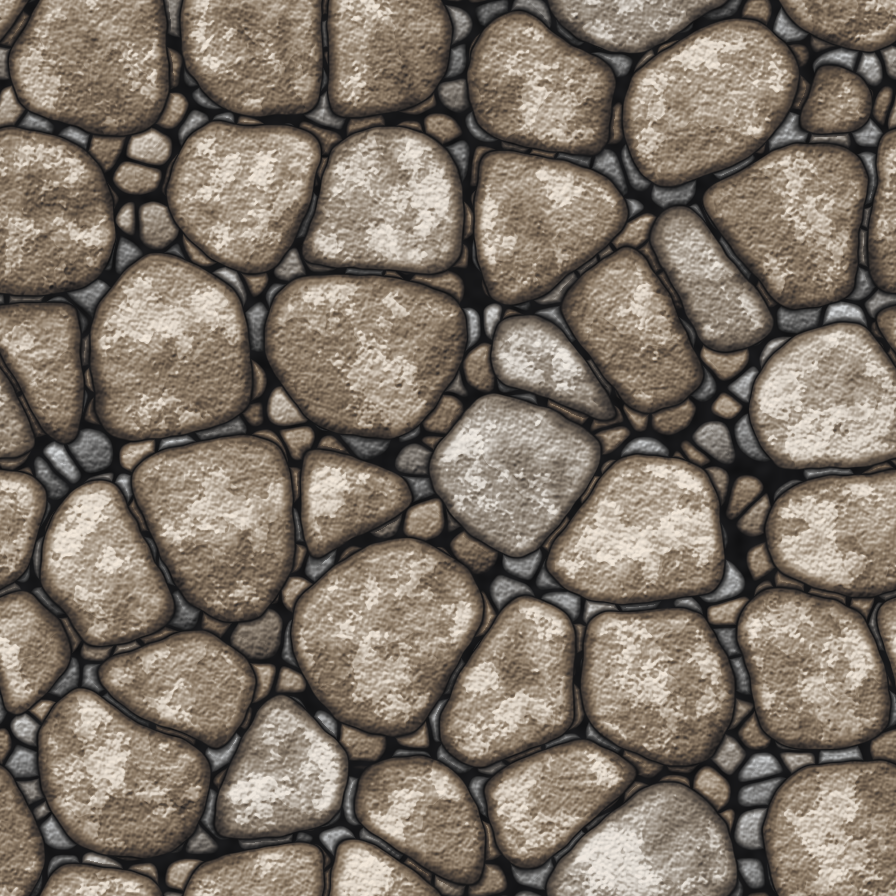
Reproduce this texture procedurally as a WebGL 1 fragment shader.

```glsl
precision highp float;
// Seamless wall of rounded, weathered brown field stones with grey pebbles in dark joints.
uniform vec2 u_resolution;

const float STONES = 6.0;         // stones across the tile
const float PEBBLES = 23.0;       // pebbles across the tile
const float STONE_GAP = 0.0042;   // half width of the joints, in tiles
const float PEBBLE_GAP = 0.0018;
const float JITTER = 0.84;        // scatter of the sites, in cells
const float SIZE_SPREAD = 0.40;   // variation of cell sizes
const float ROUNDING = 0.062;     // corner softness, in cells
const float REACH = 0.70;         // largest stone radius, in cells
const vec2 LIGHT = vec2(-0.28, 0.96);
const vec3 SOIL = vec3(0.085, 0.085, 0.09);
const vec3 UMBER = vec3(0.25, 0.22, 0.20);
const vec3 BROWN = vec3(0.40, 0.34, 0.28);
const vec3 TAN = vec3(0.55, 0.48, 0.40);
const vec3 SAND = vec3(0.69, 0.635, 0.57);
const vec3 CREAM = vec3(0.86, 0.82, 0.77);

vec2 hash2(vec2 c, float seed) {
  vec3 q = fract(c.xyx * vec3(0.1031, 0.1030, 0.0973) + seed * 0.137);
  q += dot(q, q.yzx + 33.33);
  return fract((q.xx + q.yz) * q.zy);
}

// Gradient noise that wraps after a whole number of cells.
float corner(vec2 cell, vec2 offset, float period) {
  return dot(hash2(mod(cell, period), 3.0) * 2.0 - 1.0, offset);
}

float noise(vec2 uv, float period) {
  vec2 p = uv * period, i = floor(p), f = p - i;
  vec2 s = f * f * f * (f * (f * 6.0 - 15.0) + 10.0);
  vec2 e = vec2(1.0, 0.0);
  return mix(mix(corner(i, f, period), corner(i + e, f - e, period), s.x),
             mix(corner(i + e.yx, f - e.yx, period), corner(i + 1.0, f - 1.0, period), s.x), s.y);
}

float fbm(vec2 uv, float period) {
  float sum = 0.0, amp = 0.6;
  for (int i = 0; i < 5; i++) {
    sum += amp * noise(uv, period);
    period *= 2.0;
    uv += 0.37;
    amp *= 0.58;
  }
  return sum;
}

float grain(vec2 uv) {
  return 0.7 * noise(uv, 76.0) + 0.8 * noise(uv + 0.21, 151.0) + 0.7 * noise(uv + 0.47, 239.0);
}

// Site of a cell: position (xy) and size weight (z).
vec3 site(vec2 cell, float count, float seed) {
  vec2 c = mod(cell, count);
  return vec3(cell + 0.5 + JITTER * (hash2(c, seed) - 0.5),
              SIZE_SPREAD * hash2(c, seed + 5.0).x);
}

// Rounded weighted cells: edge distance in tiles (x), offset from the site (yz), random id (w).
vec4 cobbles(vec2 uv, float count, float seed) {
  vec2 p = uv * count, base = floor(p), home = base;
  vec3 own = vec3(0.0);
  float best = 100.0;
  for (int y = -2; y <= 2; y++) for (int x = -2; x <= 2; x++) {
    vec2 cell = base + vec2(x, y);
    vec3 s = site(cell, count, seed);
    float power = dot(p - s.xy, p - s.xy) - s.z;
    if (power < best) { best = power; own = s; home = cell; }
  }
  float sum = exp((length(p - own.xy) - REACH) / ROUNDING);
  for (int y = -2; y <= 2; y++) for (int x = -2; x <= 2; x++) {
    vec3 s = site(base + vec2(x, y), count, seed);
    float span = length(s.xy - own.xy);
    float power = dot(p - s.xy, p - s.xy) - s.z;
    if (span > 0.001) sum += exp((best - power) / (2.0 * span * ROUNDING));
  }
  return vec4(-ROUNDING * log(sum) / count, p - own.xy, hash2(mod(home, count), seed + 9.0).y);
}

// Tone 0 to 5 runs from dark soil to bleached stone.
vec3 palette(float tone, float grey) {
  vec3 c = mix(SOIL, UMBER, clamp(tone, 0.0, 1.0));
  c = mix(c, BROWN, clamp(tone - 1.0, 0.0, 1.0));
  c = mix(c, TAN, clamp(tone - 2.0, 0.0, 1.0));
  c = mix(c, SAND, clamp(tone - 3.0, 0.0, 1.0));
  c = mix(c, CREAM, clamp(tone - 4.0, 0.0, 1.0));
  c *= 1.0 + 0.1 * clamp(tone - 5.0, 0.0, 1.0);
  return mix(c, vec3(dot(c, vec3(0.3, 0.59, 0.11))) * vec3(0.98, 1.0, 1.02), grey);
}

void main() {
  vec2 uv = gl_FragCoord.xy / u_resolution;
  float pixel = 1.0 / min(u_resolution.x, u_resolution.y);
  vec2 bent = uv + 0.016 * vec2(noise(uv, 11.0), noise(uv + 0.43, 11.0))
                 + 0.003 * vec2(noise(uv, 47.0), noise(uv + 0.57, 47.0));

  // Shapes: pebbles fill only the room left between the stones.
  vec4 stone = cobbles(bent, STONES, 1.0);
  vec4 pebble = cobbles(bent, PEBBLES, 2.0);
  float edge = stone.x - STONE_GAP;
  float pebbleEdge = min(pebble.x, -edge) - PEBBLE_GAP;

  // Surface relief, shifted per stone so that no two share markings.
  vec2 skin = uv + vec2(stone.w, fract(stone.w * 57.0));
  float relief = fbm(skin, 12.0);
  float slope = relief - fbm(skin + LIGHT * 0.006, 12.0);
  float fine = grain(uv);
  float rough = fine - grain(uv + LIGHT * 0.0025);
  float bleached = smoothstep(0.02, 0.11, fbm(skin + 0.31, 14.0) + 0.12 * fine);
  float stained = smoothstep(0.05, 0.2, relief + 0.1 * fine);

  // A broken ledge across each stone: bright lip above, shade below.
  float turn = 6.283 * fract(stone.w * 31.0);
  vec2 across = normalize(LIGHT + 0.8 * vec2(cos(turn), sin(turn)));
  float ledge = dot(stone.yz, across) + 0.9 * relief + 0.12;
  float lip = smoothstep(-0.02, 0.02, ledge) * exp(-3.0 * max(ledge, 0.0));

  // Stones: domed light, mottling, dark foot and a thin lit rim.
  float lit = dot(stone.yz, LIGHT);
  float tone = 3.2 + 0.8 * (stone.w - 0.5) + 0.8 * lit + 1.3 * bleached - 0.9 * stained;
  tone += 0.8 * lip + 4.8 * slope + 2.0 * rough;
  tone *= mix(0.28, 1.0, smoothstep(0.0, 0.015, edge));
  tone += 1.6 * max(lit, 0.0) * smoothstep(0.001, 0.004, edge) * (1.0 - smoothstep(0.004, 0.008, edge));
  vec3 stoneColor = palette(tone, 0.3 * smoothstep(0.75, 0.95, stone.w));

  // Pebbles: smaller, greyer and deeper in shade.
  float pebbleTone = 2.3 + 1.6 * pebble.w + 1.8 * dot(pebble.yz, LIGHT) + 2.5 * slope + 1.6 * rough;
  pebbleTone *= mix(0.25, 1.0, smoothstep(0.0, 0.006, pebbleEdge));
  vec3 pebbleColor = palette(pebbleTone, 0.85 * smoothstep(0.3, 0.65, fract(pebble.w * 7.0)));

  vec3 color = SOIL * (1.0 + 0.5 * noise(uv, 60.0));
  color = mix(color, pebbleColor, smoothstep(-pixel, pixel, pebbleEdge));
  color = mix(color, stoneColor, smoothstep(-pixel, pixel, edge));
  gl_FragColor = vec4(color, 1.0);
}
```
